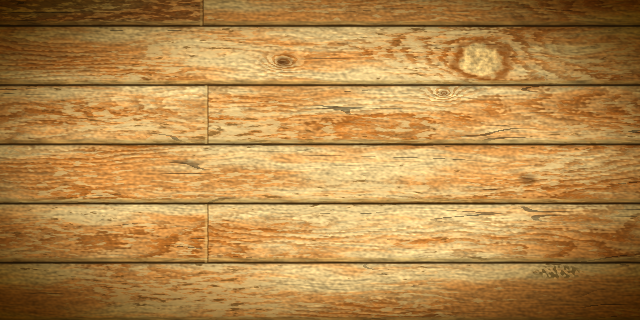
A WebGL 2 fragment shader for this texture:

```glsl
#version 300 es
precision highp float;
uniform vec2 u_resolution;
out vec4 fragColor;

float hash(vec2 p) {
  p = fract(p * vec2(0.1031, 0.1137));
  p += dot(p, p.yx + 33.33);
  return fract((p.x + p.y) * p.x * 17.0);
}

vec2 gradient(vec2 cell) {
  float angle = 6.2832 * hash(cell);
  return vec2(cos(angle), sin(angle));
}

float noise(vec2 p) {
  vec2 i = floor(p), f = fract(p);
  vec2 w = f * f * f * (f * (f * 6.0 - 15.0) + 10.0);
  vec2 e = vec2(0.0, 1.0);
  float low = mix(dot(gradient(i), f), dot(gradient(i + e.yx), f - e.yx), w.x);
  float high = mix(dot(gradient(i + e), f - e), dot(gradient(i + 1.0), f - 1.0), w.x);
  return mix(low, high, w.y);
}

float fbm(vec2 p) {
  float sum = 0.0, amp = 1.0;
  for (int i = 0; i < 4; i++) {
    sum += amp * noise(p);
    p = p * 2.03 + 17.3;
    amp *= 0.5;
  }
  return sum;
}

// Soft line of the given half width around distance zero
float line(float d, float halfWidth) {
  float soft = 0.7 / u_resolution.y + 0.0008;
  return 1.0 - smoothstep(halfWidth - soft, halfWidth + soft, abs(d));
}

void main() {
  vec2 uv = gl_FragCoord.xy / u_resolution;
  vec2 p = gl_FragCoord.xy / u_resolution.y;

  // Boards: six rows, every other one cut by a butt joint
  float level = (p.y + 0.006) / 0.185;
  float row = floor(level), t = fract(level);
  float odd = mod(row, 2.0);
  float jointX = 0.65 - 0.015 * step(4.5, row);
  float board = row * 2.0 + odd * step(jointX, p.x);
  vec2 seed = vec2(board * 13.7 + 40.0, board * 7.3 + 20.0);

  // Long fibres and growth rings that bend around the knots
  float drift = noise(p * vec2(5.0, 20.0) + seed);
  float fibre = noise(vec2(p.x * 17.0 + p.y * 31.0, p.y * 140.0 + 2.5 * drift) + seed);
  float streak = fbm(vec2(p.x * 2.5, p.y * 34.0 + drift) + seed);
  float grit = noise(vec2(p.x * 75.0 + p.y * 50.0, p.y * 125.0 - p.x * 23.0) + seed);
  float ring = 8.0 * noise(vec2(p.x * 1.2, t * 1.3) + seed) + 4.0 * t
             + 0.6 * fbm(vec2(p.x * 6.0, t * 5.0) + seed);
  float darkKnot = 0.0, paleKnot = 0.0, rim = 0.0, swirl = 0.0;
  vec4 knots[4] = vec4[4](vec4(0.885, 0.805, 0.019, 0.0), vec4(1.503, 0.808, 0.056, 1.0),
                          vec4(1.388, 0.708, 0.012, 0.4), vec4(1.648, 0.440, 0.020, 0.0));
  for (int i = 0; i < 4; i++) {
    vec4 k = knots[i];
    float same = 1.0 - step(0.5, abs(floor((k.y + 0.006) / 0.185) - row));
    vec2 q = (p - k.xy) / (k.z * vec2(1.35, 1.0));
    float d = length(q) + 0.35 * fbm(p * 18.0);
    float rings = same * step(0.5, k.y);
    ring += rings * 6.0 * exp(-0.5 * length(q * vec2(0.7, 1.0)));
    swirl += rings * exp(-0.09 * dot(q, q));
    darkKnot += same * (1.0 - k.w) * (1.0 - smoothstep(0.2, 1.4, d));
    paleKnot += same * step(0.9, k.w) * (1.0 - smoothstep(0.7, 1.0, d));
    rim += same * step(0.9, k.w) * exp(-25.0 * (d - 1.05) * (d - 1.05));
  }
  float latewood = smoothstep(0.4, 0.9, 0.5 + 0.5 * sin(6.2832 * ring + 2.0 * fibre + 1.5 * grit));

  // Worn stain: orange where it survives, pale timber along the upper edges
  float wear = fbm(vec2(p.x * 1.3, t * 1.6) + seed * 1.7) + 0.3 * streak - 0.35 * smoothstep(0.45, 1.0, t);
  float stain = smoothstep(-0.45, 0.3, wear + 0.35 * (hash(seed) - 0.4));
  float figure = smoothstep(-0.15, 0.25, noise(vec2(p.x * 1.3, t) + seed.yx)) + swirl;
  vec3 color = mix(vec3(0.92, 0.79, 0.54), vec3(0.88, 0.68, 0.42), smoothstep(-0.4, 0.35, streak + 0.5 * wear));
  color = mix(color, vec3(0.79, 0.52, 0.25), 0.8 * stain);
  color = mix(color, vec3(0.62, 0.34, 0.10), latewood * min(figure, 1.0) * (0.3 + 0.4 * stain + 0.25 * min(swirl, 1.0)));
  color *= 1.0 + 0.26 * fibre + 0.12 * streak + 0.24 * grit;

  // Bare flakes, sparse scuffs, cracks and a rough patch of bark
  float flake = fbm(vec2(p.x * 17.0, p.y * 85.0 + drift) + seed.yx);
  float patchy = noise(p * vec2(2.2, 6.0) + seed);
  color = mix(color, vec3(0.92, 0.80, 0.55), 0.65 * smoothstep(0.2, 0.5, flake + 0.8 * patchy));
  float scuff = smoothstep(0.6, 0.85, -flake + 0.2 * pow(abs(2.0 * t - 1.0), 4.0) + 0.7 * patchy);
  color = mix(color, vec3(0.42, 0.28, 0.10), 0.6 * scuff);
  float crack = line(noise(vec2(p.x * 2.2, p.y * 26.0) + seed.yx), 0.02);
  color *= 1.0 - 0.4 * crack * smoothstep(0.12, 0.4, noise(p * vec2(4.0, 13.0) + seed.yx));
  vec2 barkOffset = (p - vec2(1.745, 0.150)) / vec2(0.085, 0.024);
  float bark = (1.0 - smoothstep(0.6, 1.1, length(barkOffset))) * smoothstep(-0.1, 0.15, noise(p.yx * 85.0 + p * 20.0));
  color = mix(color, vec3(0.46, 0.37, 0.18), 0.7 * bark);
  float worn = step(9.5, board) * (1.0 - step(10.5, board));
  color *= 1.0 - worn * vec3(0.30, 0.38, 0.48) * smoothstep(-0.25, 0.1, flake);

  // Knot hearts
  color = mix(color, vec3(0.56, 0.31, 0.10), 0.65 * min(rim, 1.0));
  color = mix(color, vec3(0.92, 0.78, 0.50) * (1.0 + 0.4 * fbm(p * 45.0) + 0.2 * grit), 0.85 * paleKnot);
  color = mix(color, vec3(0.34, 0.20, 0.08), darkKnot * (0.65 + 0.7 * fibre));

  // Seams with a weathered lip above, and butt joints
  float seamY = (level - floor(level + 0.5)) * 0.185 + 0.0015 * noise(vec2(p.x * 9.0, row));
  float lipTone = 1.0 + 0.4 * fibre + 0.4 * noise(vec2(p.x * 8.0, row));
  color = mix(color, vec3(0.72, 0.59, 0.33) * lipTone, 0.6 * line(seamY - 0.009, 0.006));
  color *= 1.0 - 0.3 * exp(-abs(seamY) * 150.0);
  color = mix(color, vec3(0.20, 0.13, 0.04), 0.9 * line(seamY, 0.0028));
  float jointD = p.x - jointX + 0.002 * noise(vec2(p.y * 30.0, row));
  color = mix(color, vec3(0.85, 0.71, 0.43), 0.4 * odd * line(jointD + 0.006, 0.004));
  color = mix(color, vec3(0.33, 0.21, 0.07), 0.8 * odd * line(jointD, 0.0014));

  // Warm darkening toward the corners
  float vignette = smoothstep(0.30, 0.72, length(uv - 0.5));
  color *= mix(vec3(1.06, 1.06, 1.04), vec3(0.31, 0.23, 0.03), vignette);
  fragColor = vec4(clamp(color, 0.0, 1.0), 1.0);
}
```
